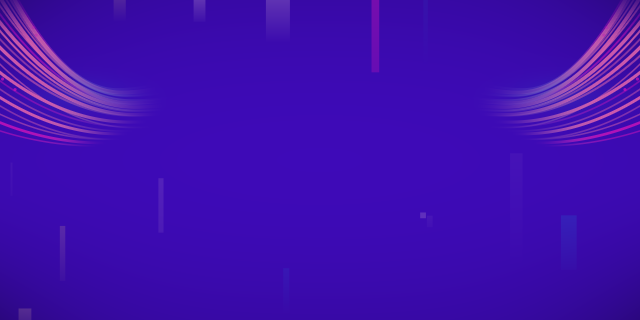
Reproduce this background procedurally as a Shadertoy shader.

```glsl
// Deep violet backdrop with two mirrored bundles of glowing ribbons and
// scattered translucent bars. Ribbons are parabolic strands from one loop;
// bars are soft-edged boxes. Space is 2 wide by 1 high, depth runs downward.

const vec3 VIOLET   = vec3(0.243, 0.040, 0.720);
const vec3 LAVENDER = vec3(0.680, 0.520, 0.800);
const vec3 MAUVE    = vec3(0.640, 0.470, 0.600);
const vec3 MAGENTA  = vec3(0.740, 0.070, 0.720);
const vec3 PINK     = vec3(0.860, 0.380, 0.670);
const vec3 BLUE     = vec3(0.160, 0.300, 0.780);
const vec3 HAZE     = vec3(0.380, 0.360, 0.770);
const int STRANDS = 21;

float hash(float n) {
    return fract(sin(n * 91.7 + 4.1) * 437.58);
}

// Coverage of the interval [a, b] with edges softened by one pixel
float span(float v, float a, float b, float px) {
    return clamp((v - a) / px + 0.5, 0.0, 1.0) * clamp((b - v) / px + 0.5, 0.0, 1.0);
}

vec3 backdrop(vec2 p) {
    vec2 q = p - vec2(1.0, 0.5);
    vec2 qq = q * q;
    return VIOLET * (1.0 - 0.03 * qq.x - 0.38 * qq.y - 0.75 * qq.x * qq.x * qq.y);
}

// box: left, top, width, height; style: tint index, opacity, fade downward
vec3 addBar(vec3 col, vec2 p, vec4 box, vec3 style, float px) {
    vec3 tints[4] = vec3[4](LAVENDER, MAGENTA, BLUE, MAUVE);
    float cover = span(p.x, box.x, box.x + box.z, px) * span(p.y, box.y, box.y + box.w, px);
    float along = clamp((p.y - box.y) / box.w, 0.0, 1.0);
    return mix(col, tints[int(style.x)], cover * style.y * (1.0 - style.z * along));
}

vec3 hangingBars(vec3 col, vec2 p, float px) {
    // left, width, length
    vec3 shapes[5] = vec3[5](
        vec3(0.355, 0.038, 0.068), vec3(0.605, 0.037, 0.068), vec3(0.831, 0.075, 0.135),
        vec3(1.161, 0.024, 0.226), vec3(1.323, 0.014, 0.210));
    vec3 styles[5] = vec3[5](
        vec3(3, 0.30, 1), vec3(0, 0.42, 0.9), vec3(0, 0.38, 1),
        vec3(1, 0.47, 0.3), vec3(2, 0.15, 1));
    for (int i = 0; i < 5; i++) {
        vec3 s = shapes[i];
        col = addBar(col, p, vec4(s.x, -0.02, s.y, s.z + 0.02), styles[i], px);
    }
    return col;
}

vec3 floatingBars(vec3 col, vec2 p, float px) {
    vec4 boxes[9] = vec4[9](
        vec4(0.495, 0.557, 0.016, 0.170), vec4(0.187, 0.706, 0.017, 0.172),
        vec4(0.058, 0.964, 0.040, 0.060), vec4(0.885, 0.838, 0.019, 0.142),
        vec4(1.594, 0.479, 0.039, 0.360), vec4(1.753, 0.673, 0.049, 0.170),
        vec4(1.313, 0.664, 0.018, 0.018), vec4(1.334, 0.674, 0.018, 0.036),
        vec4(0.033, 0.508, 0.006, 0.104));
    vec3 styles[9] = vec3[9](
        vec3(0, 0.19, 0.3), vec3(3, 0.29, 0.8), vec3(3, 0.32, 0.5),
        vec3(2, 0.20, 1), vec3(0, 0.07, 1), vec3(2, 0.33, 0.8),
        vec3(0, 0.30, 0), vec3(0, 0.09, 0.5), vec3(0, 0.08, 0.5));
    for (int i = 0; i < 9; i++) col = addBar(col, p, boxes[i], styles[i], px);
    return col;
}

// One strand: s = 0 is the steep inner curve, s = 1 the flat lowest one
vec3 addStrand(vec3 col, vec2 p, float s, float seed, float px) {
    float reach = mix(0.365, 0.30, s) + 0.09 * sin(3.14159 * s);
    float start = mix(-0.112, 0.409, s);
    float end = mix(0.279, 0.456, s) + 0.03 * (hash(seed + 7.0) - 0.5) * sin(3.14159 * s);
    float left = 1.0 - p.x / reach;
    float bend = left < 0.0 ? 0.35 : 1.0;
    float curve = end - (end - start) * bend * left * left;
    float slope = 2.0 * (end - start) * bend * left / reach;
    float dist = abs(p.y - curve) / sqrt(1.0 + slope * slope);

    // Broad and thin strands alternate; each dissolves at both ends
    float u = p.x / reach;
    float broad = mod(seed, 3.0) == 1.0 ? 1.0 : 0.35 * hash(seed);
    float width = mix(0.0024, 0.0062, broad * (1.0 - 0.55 * s));
    float line = clamp((width - dist) / px + 0.5, 0.0, 1.0);
    float tail = 1.0 - smoothstep(0.5, mix(1.35, 1.05, s), u);
    float top = smoothstep(-0.06, 0.15, p.y);
    float alpha = line * tail * top * mix(0.4, 0.9, max(broad, hash(seed + 3.0)));

    // Pink at the outer edge, hazy blue where strands gather, some vivid magenta
    float vivid = max(step(0.75, hash(seed + 5.0)), step(0.99, s) + step(s, 0.01));
    vec3 hot = mix(PINK, MAGENTA, vivid);
    float cool = smoothstep(0.2, 0.8, u) * (1.0 - 0.7 * s) * mix(1.0, 0.65, broad);
    return mix(col, mix(hot, HAZE, cool), alpha);
}

vec3 ribbons(vec3 col, vec2 p, float px) {
    // Blue haze where the strands converge
    vec2 g = (p - vec2(0.24, 0.30)) / vec2(0.15, 0.055);
    col = mix(col, BLUE, 0.25 * exp(-dot(g, g)));
    for (int i = 0; i < STRANDS; i++) {
        float k = float(i);
        col = addStrand(col, p, k / float(STRANDS - 1), k, px);
    }
    // Loose sparks beside the bundle
    vec2 sparks[4] = vec2[4](vec2(0.104, 0.086), vec2(0.113, 0.110),
                             vec2(0.008, 0.247), vec2(0.047, 0.280));
    for (int i = 0; i < 4; i++) {
        float dotCover = clamp((0.0048 - length(p - sparks[i])) / px + 0.5, 0.0, 1.0);
        col = mix(col, MAGENTA, dotCover * (i < 2 ? 0.35 : 0.8));
    }
    return col;
}

void mainImage(out vec4 fragColor, in vec2 fragCoord) {
    vec2 uv = fragCoord / iResolution.xy;
    vec2 p = vec2(2.0 * uv.x, 1.0 - uv.y);
    float px = 1.0 / iResolution.y;
    vec3 col = hangingBars(backdrop(p), p, px);
    col = floatingBars(col, p, px);
    col = ribbons(col, vec2(min(p.x, 2.0 - p.x), p.y), px);
    fragColor = vec4(col, 1.0);
}
```
